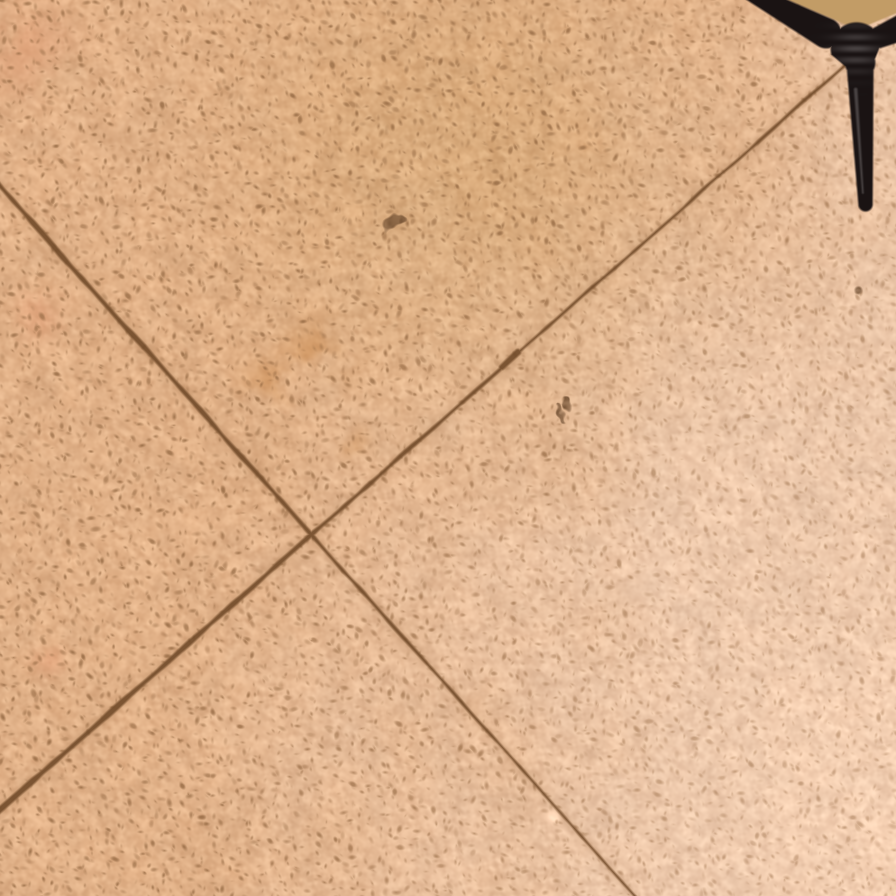
Reproduce this texture procedurally as a three.js fragment shader.

```glsl
#define CROSSING vec2(0.348, 0.403)
#define RISING_DIR vec2(0.750, 0.661)
#define FALLING_DIR vec2(0.667, -0.745)
#define JOINT_WIDTH 0.0044
#define SPECK_CELLS 98.0
#define SPECK_SHARE 0.78
#define EDGE 0.0018
#define STONE vec3(0.885, 0.697, 0.535)
#define PALE_STONE vec3(0.930, 0.787, 0.672)
#define SPECK_COLOR vec3(0.58, 0.41, 0.26)
#define JOINT_COLOR vec3(0.44, 0.29, 0.16)
#define METAL vec3(0.10, 0.075, 0.075)

varying vec2 vUv;

float hash(vec2 p) {
  return fract(sin(dot(p, vec2(127.1, 311.7))) * 43758.5453);
}

float noise(vec2 p) {
  vec2 i = floor(p), f = fract(p);
  f = f * f * (3.0 - 2.0 * f);
  return mix(mix(hash(i), hash(i + vec2(1.0, 0.0)), f.x),
             mix(hash(i + vec2(0.0, 1.0)), hash(i + vec2(1.0, 1.0)), f.x), f.y);
}

float fbm(vec2 p) {
  float sum = 0.0, amp = 0.5;
  for (int i = 0; i < 4; i++) {
    sum += amp * noise(p);
    p = mat2(0.8, 0.6, -0.6, 0.8) * p * 2.03 + 7.3;
    amp *= 0.5;
  }
  return sum;
}

float cover(float d) { return 1.0 - smoothstep(-EDGE, EDGE, d); }

float spot(vec2 p, vec2 center, float radius) {
  vec2 d = (p - center) / radius;
  return exp(-dot(d, d));
}

// Distance to a capsule whose radius tapers from ra to rb
float taper(vec2 p, vec2 a, vec2 b, float ra, float rb) {
  float t = clamp(dot(p - a, b - a) / dot(b - a, b - a), 0.0, 1.0);
  return length(p - mix(a, b, t)) - mix(ra, rb, t);
}

// Scattered soft grains, one candidate per cell
float specks(vec2 p) {
  vec2 q = p * SPECK_CELLS, cell = floor(q);
  float shade = 0.0;
  for (int y = -1; y <= 1; y++) {
    for (int x = -1; x <= 1; x++) {
      vec2 id = cell + vec2(float(x), float(y));
      float size = hash(id + 19.1), angle = 2.2 + 2.4 * (hash(id + 41.3) - 0.5);
      vec2 d = q - id - vec2(hash(id), hash(id + 57.9));
      d = mat2(cos(angle), -sin(angle), sin(angle), cos(angle)) * d;
      float r = length(d * vec2(0.62, 1.1)) - mix(0.10, 0.26, size * size);
      float grain = 1.0 - smoothstep(-0.20, 0.17, r + 0.16 * (noise(q * 2.1) - 0.5));
      shade = max(shade, grain * step(hash(id + 3.7), SPECK_SHARE) * mix(0.3, 1.0, hash(id + 83.0)));
    }
  }
  return shade;
}

// Joint line through the crossing, with uneven edges
float joint(vec2 p, vec2 dir, float widthStart, float widthEnd) {
  vec2 d = p - CROSSING;
  float along = dot(d, dir);
  float across = dot(d, vec2(-dir.y, dir.x)) + 0.002 * (noise(vec2(along * 22.0, dir.y)) - 0.5);
  float width = JOINT_WIDTH * mix(widthStart, widthEnd, smoothstep(-0.3, 0.4, along));
  return abs(across) - 0.5 * width * (0.75 + 0.5 * noise(vec2(along * 60.0, 5.0)));
}

void main() {
  vec2 p = vUv;
  // Stone under uneven light, with fine mottling
  float light = smoothstep(0.30, 1.0, p.x + 0.22 * (1.0 - p.y) - 0.25 * p.y * p.y + 0.5 * (fbm(p * 5.0) - 0.47));
  vec3 color = mix(STONE, PALE_STONE, light);
  color *= 0.965 + 0.075 * fbm(p * 38.0);
  vec2 turned = mat2(0.8, 0.6, -0.6, 0.8) * p;
  float mottle = noise(turned * vec2(135.0, 175.0)) + 0.6 * noise(turned.yx * 260.0) - 0.8;
  color += vec3(0.075, 0.085, 0.085) * mottle;
  color += 0.03 * spot(p, vec2(1.0, 0.12), 0.2);
  color -= vec3(0.03, 0.025, 0.05) * spot(p, vec2(0.52, 0.82), 0.24);
  // Rust and pink stains
  float patchy = smoothstep(0.25, 0.65, fbm(p * 24.0));
  float rust = spot(p, vec2(0.355, 0.605), 0.035) + spot(p, vec2(0.305, 0.57), 0.03)
             + spot(p, vec2(0.395, 0.505), 0.016);
  float pink = spot(p, vec2(0.045, 0.65), 0.03) + spot(p, vec2(0.055, 0.265), 0.02)
             + spot(p, vec2(0.02, 0.95), 0.06);
  color = mix(color, vec3(0.77, 0.52, 0.29), 0.55 * rust * patchy);
  color = mix(color, vec3(0.86, 0.55, 0.40), 0.35 * pink * patchy);
  // Grains, fainter where the light is strong
  color = mix(color, SPECK_COLOR, specks(p) * mix(0.82, 0.48, light));
  // Chips
  vec2 rough = p + 0.009 * (vec2(noise(p * 130.0), noise(p * 130.0 + 31.0)) - 0.5);
  float chip = taper(rough, vec2(0.432, 0.748), vec2(0.444, 0.756), 0.005, 0.006);
  chip = min(chip, taper(rough, vec2(0.633, 0.555), vec2(0.631, 0.546), 0.004, 0.005));
  chip = min(chip, taper(rough, vec2(0.621, 0.548), vec2(0.625, 0.531), 0.002, 0.003));
  chip = min(chip, length(p - vec2(0.958, 0.676)) - 0.004);
  color = mix(color, vec3(0.42, 0.29, 0.18), cover(chip) * (0.6 + 0.3 * noise(p * 200.0)));
  // Joints with a soft stain and a widened break
  float seam = min(joint(p, RISING_DIR, 1.25, 0.7), joint(p, FALLING_DIR, 1.15, 0.6));
  seam = min(seam, taper(p, vec2(0.560, 0.590), vec2(0.578, 0.607), 0.003, 0.0035));
  color = mix(color, SPECK_COLOR, 0.3 * exp(-max(seam, 0.0) / 0.003));
  color = mix(color, JOINT_COLOR, 0.88 * cover(seam));
  color += 0.12 * spot(p, vec2(0.618, 0.088), 0.009);
  // Metal stand in the corner
  float inside = p.y - 0.967 - 0.42 * abs(p.x - 0.957);
  color = mix(color, vec3(0.76, 0.61, 0.40), cover(-inside));
  float stand = taper(p, vec2(0.825, 1.015), vec2(0.922, 0.963), 0.008, 0.017);
  stand = min(stand, taper(p, vec2(0.980, 0.958), vec2(1.02, 0.975), 0.012, 0.016));
  stand = min(stand, taper(p, vec2(0.956, 0.946), vec2(0.960, 0.930), 0.029, 0.017));
  stand = min(stand, taper(p, vec2(0.960, 0.925), vec2(0.966, 0.772), 0.015, 0.008));
  float rings = spot(p, vec2(0.955, 0.945), 0.024) * (0.5 + 0.5 * sin(p.y * 480.0));
  float gleam = cover(taper(p, vec2(0.955, 0.90), vec2(0.963, 0.785), 0.002, 0.001));
  color = mix(color, METAL + 0.18 * rings + 0.18 * gleam, cover(stand));
  gl_FragColor = vec4(color, 1.0);
}
```
